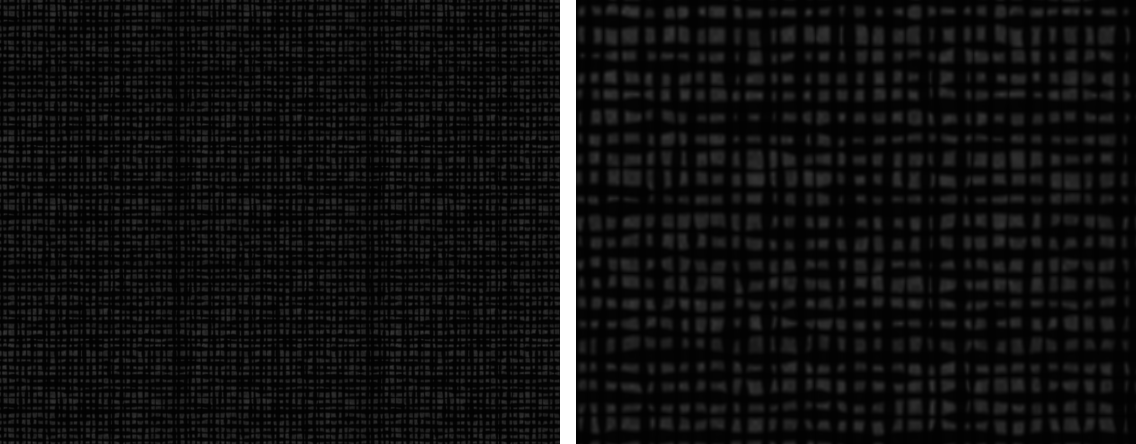
Left, the full canvas; right, a detail of the centre.
Reproduce this texture procedurally as a WebGL 2 fragment shader.

```glsl
#version 300 es
precision highp float;
// Dark woven cloth: a square swatch of uneven black threads, repeated over the canvas.
// Each axis lays jittered lines of varying width; the gaps where both axes
// are open show grey, shaded by slow bands and a fine periodic grain.
uniform vec2 u_resolution;
out vec4 fragColor;

const float TILES_DOWN = 2.293;              // swatches per canvas height
const vec2 THREADS = vec2(33.0, 28.0);       // threads per swatch, across and down
const vec2 HALF_WIDTH_MIN = vec2(0.11, 0.13);
const vec2 HALF_WIDTH_MAX = vec2(0.31, 0.34);
const float JITTER = 0.36;                   // shift of a thread from its even place
const float WOBBLE = 0.10;                   // sideways drift along a thread
const float SWELL = 0.11;                    // change of width along a thread
const float SOFTNESS = 0.18;                 // blur of a thread edge
const vec2 BRIGHT_BAND = vec2(0.53, 0.87);   // centre of the lightest bands
const vec2 DARK_ROWS = vec2(0.36, 0.68);     // rows where the cloth is dense
const vec3 THREAD_COLOR = vec3(0.008);
const vec3 FIBRE_COLOR = vec3(0.016);
const vec3 GAP_COLOR = vec3(0.202);
const float TAU = 6.2831853;

float hash(vec2 p) {
  vec3 q = fract(vec3(p.xyx) * vec3(0.1031, 0.1030, 0.0973));
  q += dot(q, q.yzx + 33.33);
  return fract((q.x + q.y) * q.z);
}

// Smooth noise over a position in the swatch, wrapping after "cells" steps.
float wrapNoise(float t, float cells, float seed) {
  float x = t * cells;
  float i = floor(x);
  float f = smoothstep(0.0, 1.0, x - i);
  return mix(hash(vec2(mod(i, cells), seed)), hash(vec2(mod(i + 1.0, cells), seed)), f);
}

float wrapNoise2(vec2 p, vec2 cells) {
  vec2 x = p * cells;
  vec2 i = floor(x);
  vec2 f = smoothstep(0.0, 1.0, x - i);
  vec2 a = mod(i, cells) + 71.0;
  vec2 b = mod(i + 1.0, cells) + 71.0;
  return mix(mix(hash(a), hash(vec2(b.x, a.y)), f.x),
             mix(hash(vec2(a.x, b.y)), hash(b), f.x), f.y);
}

// Openness between parallel threads: 0 on a thread, 1 in a gap.
float openness(float across, float along, float count, vec2 widths, float pixel, float seed) {
  float x = across * count;
  float blur = max(SOFTNESS, 0.7 * pixel * count);
  float gap = 1.0;
  for (int k = -1; k <= 1; k++) {
    float place = floor(x) + float(k);
    float id = mod(place, count) + seed;
    float drift = wrapNoise(along, 11.0, id + 200.0) - 0.5;
    float swell = wrapNoise(along, 29.0, id + 400.0) - 0.5;
    float center = place + 0.5 + JITTER * (hash(vec2(id, 3.0)) - 0.5) + 2.0 * WOBBLE * drift;
    float halfWidth = mix(widths.x, widths.y, hash(vec2(id, 9.0))) + 2.0 * SWELL * swell;
    gap = min(gap, smoothstep(halfWidth - blur, halfWidth + blur, abs(x - center)));
  }
  return gap;
}

// Soft bump around a position in the repeating swatch.
float band(float t, float center, float radius) {
  float d = abs(fract(t - center + 0.5) - 0.5);
  return 1.0 - smoothstep(0.0, radius, d);
}

void main() {
  // Swatch coordinates, measured from the upper left corner
  vec2 canvas = vec2(gl_FragCoord.x, u_resolution.y - gl_FragCoord.y) / u_resolution.y;
  float pixel = TILES_DOWN / u_resolution.y;
  vec2 t = fract(canvas * TILES_DOWN);

  // Crossed threads
  float columns = openness(t.x, t.y, THREADS.x, vec2(HALF_WIDTH_MIN.x, HALF_WIDTH_MAX.x), pixel, 17.0);
  float rows = openness(t.y, t.x, THREADS.y, vec2(HALF_WIDTH_MIN.y, HALF_WIDTH_MAX.y), pixel, 117.0);

  // Slow light and dark bands
  vec2 wave = 0.5 + 0.5 * cos(TAU * (t - BRIGHT_BAND));
  float tone = 0.74 + 0.06 * wave.x + 0.06 * wave.y;
  tone *= 0.93 + 0.14 * wrapNoise(t.x, 13.0, 601.0);
  tone *= 0.93 + 0.14 * wrapNoise(t.y, 12.0, 607.0);
  tone *= 1.0 - 0.22 * max(band(t.y, DARK_ROWS.x, 0.03), band(t.y, DARK_ROWS.y, 0.03));

  // Uneven yarn and fine grain
  tone *= 0.82 + 0.36 * wrapNoise2(t, THREADS * 2.0);
  tone *= 0.86 + 0.28 * wrapNoise2(t, THREADS * 4.0);

  vec3 color = THREAD_COLOR + FIBRE_COLOR * 0.5 * (columns + rows) * tone;
  color = mix(color, GAP_COLOR * tone, columns * rows);
  fragColor = vec4(color, 1.0);
}
```
